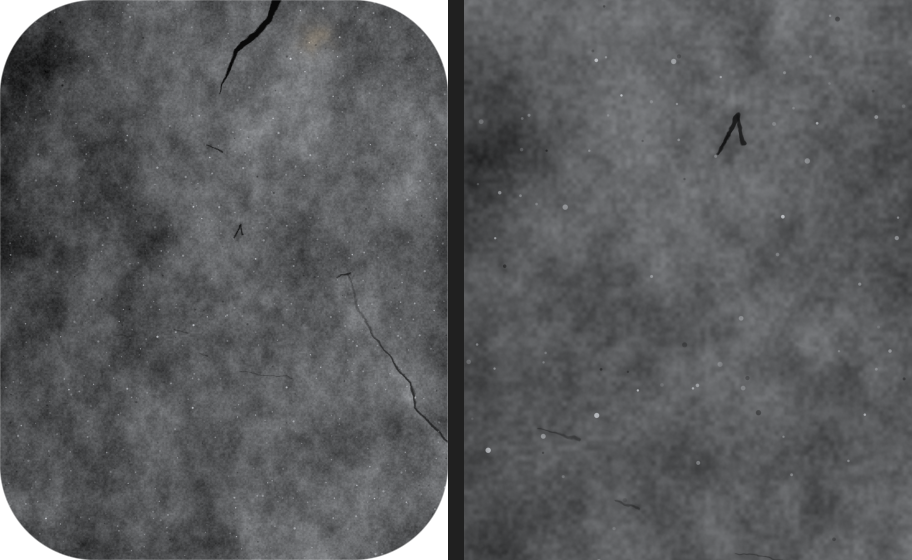
Left: the whole. Right: its middle third, enlarged.
This texture is drawn by a Shadertoy shader. Its source:

```glsl
// Dark grey slate slab with rounded corners on white: broad tonal shading,
// layered noise for clouds and grain, hashed mineral specks, and bent
// polylines with tapering widths for the open crack, the ledge and the chips.

const float CORNER_RADIUS = 0.170;
const vec3 PAPER = vec3(1.0);
const vec3 SLATE_TINT = vec3(0.985, 1.0, 1.022);
const vec3 RUST_TINT = vec3(1.08, 1.0, 0.88);
const float MID_TONE = 0.378;
const float CRACK_TONE = 0.035;
const float CLOUD_CONTRAST = 0.30;
const float MOTTLE_CONTRAST = 0.17;
const float GRAIN_CONTRAST = 0.125;
const float RELIEF = 0.16;
const float CRACK_WIDTH = 0.0068;

const int NODES = 7;
const vec2 CRACK[NODES] = vec2[](vec2(0.499, 1.01), vec2(0.481, 0.966),
    vec2(0.455, 0.938), vec2(0.423, 0.911), vec2(0.413, 0.886),
    vec2(0.401, 0.862), vec2(0.393, 0.832));
const vec2 LEDGE[NODES] = vec2[](vec2(0.620, 0.513), vec2(0.637, 0.453),
    vec2(0.664, 0.408), vec2(0.703, 0.355), vec2(0.733, 0.316),
    vec2(0.742, 0.271), vec2(0.800, 0.212));

// Each chip is a short stroke: start point, end point
const int CHIPS = 8;
const vec4 CHIP[CHIPS] = vec4[](vec4(0.600, 0.505, 0.625, 0.514),
    vec4(0.415, 0.575, 0.429, 0.597), vec4(0.429, 0.597, 0.432, 0.581),
    vec4(0.370, 0.739, 0.398, 0.730), vec4(0.355, 0.368, 0.370, 0.364),
    vec4(0.310, 0.413, 0.333, 0.404), vec4(0.430, 0.337, 0.520, 0.325),
    vec4(0.205, 0.404, 0.230, 0.399));

float hash(vec2 p) {
    vec3 q = fract(p.xyx * vec3(0.1031, 0.1030, 0.0973));
    q += dot(q, q.yzx + 33.33);
    return fract((q.x + q.y) * q.z);
}

float noise(vec2 p) {
    vec2 i = floor(p), f = fract(p);
    f = f * f * (3.0 - 2.0 * f);
    return mix(mix(hash(i), hash(i + vec2(1, 0)), f.x),
               mix(hash(i + vec2(0, 1)), hash(i + vec2(1, 1)), f.x), f.y);
}

// Fractal noise centred on zero
float fbm(vec2 p) {
    float sum = 0.0, amp = 0.5;
    for (int i = 0; i < 5; i++) {
        sum += amp * (noise(p) - 0.5);
        p = mat2(1.6, 1.2, -1.2, 1.6) * p + 17.3;
        amp *= 0.55;
    }
    return sum;
}

float blob(vec2 p, vec2 centre, vec2 size) {
    vec2 d = (p - centre) / size;
    return exp(-dot(d, d));
}

// Distance to a segment and position along it
vec2 segment(vec2 p, vec2 a, vec2 b) {
    float t = clamp(dot(p - a, b - a) / dot(b - a, b - a), 0.0, 1.0);
    return vec2(length(p - mix(a, b, t)), t);
}

// Distance, progress 0..1, and side of the nearest piece of a polyline
vec3 polyline(vec2 p, vec2 nodes[NODES]) {
    vec3 best = vec3(9.0, 0.0, 1.0);
    for (int i = 0; i < NODES - 1; i++) {
        vec2 a = nodes[i], ab = nodes[i + 1] - a;
        vec2 s = segment(p, a, a + ab);
        float side = sign(ab.x * (p.y - a.y) - ab.y * (p.x - a.x));
        if (s.x < best.x) best = vec3(s.x, (float(i) + s.y) / float(NODES - 1), side);
    }
    return best;
}

// Sparse pale dots, one candidate per grid cell
float specks(vec2 p, float scale, float share, float px) {
    vec2 cell = floor(p * scale);
    vec2 centre = cell + 0.15 + 0.7 * vec2(hash(cell + 3.1), hash(cell + 47.7));
    float radius = mix(0.0005, 0.0015, pow(hash(cell + 91.3), 3.0));
    float dotMask = 1.0 - smoothstep(radius - px * 0.5, radius + px, length(p - centre / scale));
    return dotMask * step(hash(cell + 11.9), share) * mix(0.3, 1.0, hash(cell + 5.7));
}

// Broad light and shade over the slab
float shading(vec2 p) {
    vec2 q = p + 0.16 * vec2(fbm(p * 5.0), fbm(p * 5.0 + 40.0));
    float leftTone = mix(-0.10, -0.17, smoothstep(0.25, 0.65, q.y));
    float tone = MID_TONE + leftTone * (1.0 - smoothstep(-0.03, 0.40, q.x));
    tone += 0.065 * blob(q, vec2(0.62, 0.83), vec2(0.18, 0.17));
    tone += 0.025 * blob(q, vec2(0.68, 0.62), vec2(0.14, 0.12));
    tone += 0.065 * blob(q, vec2(0.19, 0.80), vec2(0.09, 0.10));
    tone += 0.075 * blob(q, vec2(0.155, 0.485), vec2(0.035, 0.06));
    tone += 0.07 * blob(q, vec2(0.02, 0.43), vec2(0.03, 0.04));
    tone -= 0.055 * blob(q, vec2(0.22, 0.50), vec2(0.08, 0.10));
    tone -= 0.045 * blob(q, vec2(0.21, 0.32), vec2(0.03, 0.12));
    tone -= 0.05 * blob(q, vec2(0.43, 0.86), vec2(0.05, 0.06));
    return tone - 0.04 * blob(p, vec2(0.80, 0.55), vec2(0.03, 0.25));
}

void mainImage(out vec4 fragColor, in vec2 fragCoord) {
    float px = 1.0 / iResolution.y;
    vec2 p = fragCoord * px;
    vec2 halfSize = 0.5 * iResolution.xy * px;
    vec2 wobble = 0.010 * vec2(fbm(p * 45.0), fbm(p * 45.0 + 70.0));

    // Clouds, mottling, relief and fine grain
    float tone = shading(p);
    tone += CLOUD_CONTRAST * fbm(p * vec2(11.0, 9.0));
    float mottle = fbm(p * vec2(48.0, 38.0) + 9.0);
    tone += MOTTLE_CONTRAST * mottle;
    tone += RELIEF * (fbm(p * 22.0) - fbm((p + vec2(-0.002, 0.003)) * 22.0));
    tone += GRAIN_CONTRAST * (0.55 * (noise(p * 340.0) - 0.5) + 0.6 * fbm(p * 170.0));

    // Ledge with a pale worn left lip, and a faint pale vein
    vec3 ledge = polyline(p + wobble, LEDGE);
    float lip = step(ledge.z, 0.0) * exp(-ledge.x / 0.016);
    tone += lip * (0.035 + 0.18 * mottle);
    float ledgeWidth = 0.0013 + 0.0014 * noise(p * 60.0);
    float ledgeLine = 1.0 - smoothstep(ledgeWidth - px, ledgeWidth + px, ledge.x);
    tone = mix(tone, 0.13, ledgeLine * mix(0.3, 0.85, smoothstep(0.1, 0.6, ledge.y)));
    vec2 vein = segment(p + 2.0 * wobble, vec2(0.44, 0.48), vec2(0.60, 0.38));
    tone += 0.055 * exp(-vein.x / 0.006) * smoothstep(0.25, 0.6, noise(p * 70.0));

    // Chips: dark tapered strokes with a soft shadow below
    for (int i = 0; i < CHIPS; i++) {
        vec2 s = segment(p + wobble, CHIP[i].xy, CHIP[i].zw);
        float strength = i < 4 ? 0.75 : 0.4;
        float width = 0.0022 * (0.4 + 0.6 * s.y) * strength;
        tone = mix(tone, 0.12, strength * (1.0 - smoothstep(width - px, width + px, s.x)));
        tone -= 0.05 * strength * exp(-s.x / 0.005);
    }
    tone -= 0.08 * blob(p + wobble, vec2(0.422, 0.580), vec2(0.009, 0.014));

    // Mineral specks, then the open crack on top
    tone += 0.38 * specks(p, 34.0, 0.16, px) + 0.24 * specks(p + 5.0, 75.0, 0.10, px);
    tone -= 0.14 * specks(p + 9.0, 42.0, 0.12, px);
    vec3 crack = polyline(p + 0.7 * wobble, CRACK);
    float crackWidth = CRACK_WIDTH * pow(1.0 - crack.y, 0.75) * (0.65 + 0.6 * noise(p * 50.0));
    tone -= 0.05 * exp(-crack.x / 0.010);
    tone = mix(tone, CRACK_TONE, 1.0 - smoothstep(crackWidth - px, crackWidth + px, crack.x));

    // Colour, rust stain and rounded outline
    float rust = blob(p + 3.0 * wobble, vec2(0.565, 0.935), vec2(0.03, 0.025));
    vec3 color = clamp(tone, 0.02, 1.0) * mix(SLATE_TINT, RUST_TINT, 0.7 * rust);
    vec2 corner = abs(p - halfSize) - halfSize + CORNER_RADIUS;
    float outline = length(max(corner, 0.0)) - CORNER_RADIUS;
    fragColor = vec4(mix(color, PAPER, smoothstep(-px, px, outline)), 1.0);
}
```
